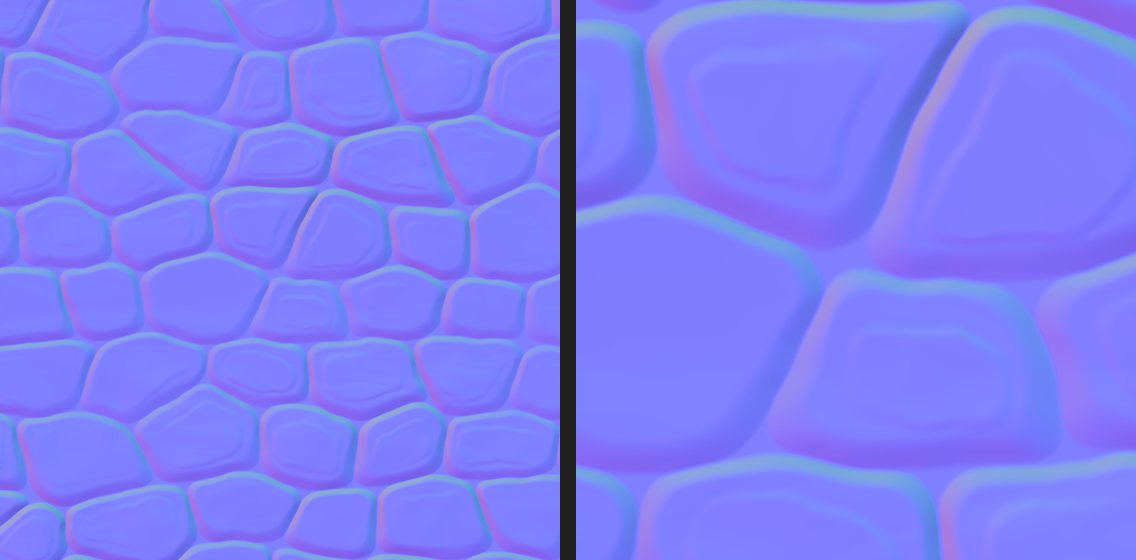
Left, the full canvas; right, a detail of the centre.
A WebGL 1 fragment shader for this texture map:

```glsl
precision highp float;
// Tangent-space normal map of an irregular dry stone wall with bevelled joints.

uniform vec2 u_resolution;

const vec2 STONE_SIZE = vec2(0.178, 0.130);  // average stone, canvas units
const vec2 STRETCH = vec2(1.0, 1.5);         // metric that flattens the bed joints
const float SIZE_SPREAD = 0.011;             // variation of the stone areas
const float CORNER_ROUNDING = 0.024;
const float JOINT_DEPTH = 0.0125;
const float SAMPLE_STEP = 0.0022;            // softness of the normals
const float TINT_STRENGTH = 0.46;            // share of the tilt shown in red and green

vec3 hash3(vec2 cell) {
  vec3 k = vec3(dot(cell, vec2(127.1, 311.7)),
                dot(cell, vec2(269.5, 183.3)),
                dot(cell, vec2(419.2, 371.9)));
  return fract(sin(k) * 43758.55);
}

// Warped sine octaves, roughly -0.6 to 0.6.
float layeredSines(vec2 p) {
  float sum = 0.0;
  float amplitude = 0.5;
  for (int i = 0; i < 4; i++) {
    p = mat2(1.36, 1.02, -1.02, 1.36) * p + vec2(1.3, 2.1);
    p += 0.6 * sin(p.yx * 0.8);
    sum += amplitude * sin(p.x) * sin(p.y);
    amplitude *= 0.55;
  }
  return sum;
}

float smoothMin(float a, float b, float k) {
  float h = max(k - abs(a - b), 0.0) / k;
  return min(a, b) - 0.25 * h * h * k;
}

// Centre of a stone on the staggered grid (xy) and its size weight (z).
vec3 stoneAt(vec2 cell) {
  vec3 rnd = hash3(cell);
  vec2 jitter = (rnd.xy - 0.5) * vec2(0.64, 0.44);
  vec2 stagger = vec2(0.5 * mod(cell.y, 2.0), 0.0);
  return vec3((cell + 0.5 + stagger + jitter) * STONE_SIZE, rnd.z * SIZE_SPREAD);
}

// Weighted squared distance to a stone.
float stoneCost(vec2 p, vec3 stone) {
  vec2 r = (p - stone.xy) * STRETCH;
  return dot(r, r) - stone.z;
}

// Returns the rounded distance to the joint (x) and the offset from the centre (yz).
vec3 stoneField(vec2 p) {
  vec2 base = floor(p / STONE_SIZE - vec2(0.25, 0.0));
  vec3 nearest = vec3(0.0);
  float nearestCost = 1e3;
  for (int j = -1; j <= 1; j++) {
    for (int i = -2; i <= 2; i++) {
      vec3 stone = stoneAt(base + vec2(i, j));
      float cost = stoneCost(p, stone);
      if (cost < nearestCost) {
        nearestCost = cost;
        nearest = stone;
      }
    }
  }
  float edge = 1.0;
  for (int j = -2; j <= 2; j++) {
    for (int i = -2; i <= 2; i++) {
      vec3 stone = stoneAt(base + vec2(i, j));
      vec2 span = (stone.xy - nearest.xy) * STRETCH * STRETCH;
      if (dot(span, span) > 1e-6) {
        float gap = 0.5 * (stoneCost(p, stone) - nearestCost) / length(span);
        edge = smoothMin(edge, gap, CORNER_ROUNDING);
      }
    }
  }
  return vec3(max(edge, 0.0), p - nearest.xy);
}

float wallHeight(vec2 p) {
  // Wobbly outlines.
  vec2 warped = p + 0.013 * vec2(layeredSines(p * 8.0), layeredSines(p * 8.0 + 5.0));
  vec3 field = stoneField(warped);
  float edge = field.x;

  // Crisp upper edges and broad, soft lower edges.
  float bevel = mix(0.021, 0.011, smoothstep(-0.05, 0.05, field.z));
  float depth = JOINT_DEPTH * (0.9 + 0.5 * layeredSines(p * 4.0 + 9.0));
  float height = depth * smoothstep(-0.5 * bevel, bevel, edge);

  // Chipped rim inside some of the stones.
  float chipped = smoothstep(-0.15, 0.3, layeredSines(p * 4.5 + 2.0));
  float rim = 0.024 + 0.012 * layeredSines(p * 14.0);
  height += 0.0017 * chipped * smoothstep(rim, rim + 0.009, edge);

  // Faint, mostly horizontal creases on the faces.
  float face = smoothstep(0.005, 0.025, edge);
  float worn = smoothstep(-0.1, 0.4, layeredSines(p * 5.0 + 17.0));
  float creases = abs(layeredSines(p * vec2(7.0, 13.0) + 3.0));
  return height + face * (0.0006 + 0.0022 * worn) * creases;
}

void main() {
  vec2 p = gl_FragCoord.xy / u_resolution;
  vec2 e = vec2(SAMPLE_STEP, 0.0);
  vec2 slope = vec2(wallHeight(p + e.xy) - wallHeight(p - e.xy),
                    wallHeight(p - e.yx) - wallHeight(p + e.yx)) / (2.0 * SAMPLE_STEP);
  vec3 normal = normalize(vec3(slope, 1.0));
  normal.xy *= TINT_STRENGTH;
  gl_FragColor = vec4(0.5 + 0.5 * normal, 1.0);
}
```
